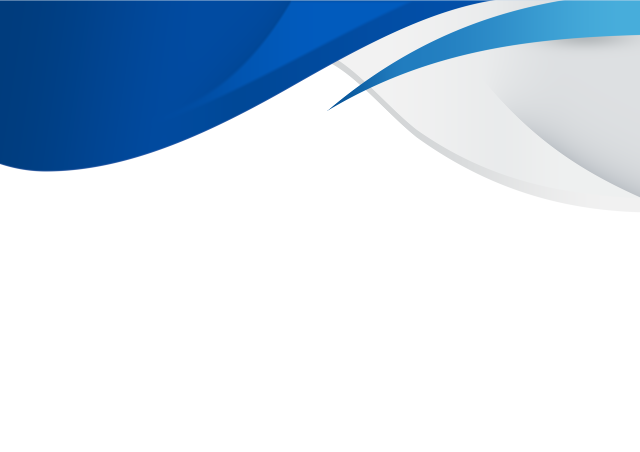
Write a Shadertoy shader that draws this background.

```glsl
// Blue wave, cyan ribbon and pale grey folds sweeping across the top of a white page.

// Height at x of a cubic running from a to b with the given end slopes.
float arc(float x, vec2 a, vec2 b, float slopeA, float slopeB) {
    float w = b.x - a.x;
    float t = clamp((x - a.x) / w, 0.0, 1.0), s = 1.0 - t;
    return a.y * s * s * (1.0 + 2.0 * t) + b.y * t * t * (3.0 - 2.0 * t)
         + w * t * s * (slopeA * s - slopeB * t);
}

// Antialiased coverage of the region where d is positive.
float cover(float d) {
    float aa = 0.6 * 768.0 / iResolution.x * length(vec2(1.0, 0.6));
    return smoothstep(-aa, aa, d);
}

float waveEdge(float x) {
    if (x < 55.0) return arc(x, vec2(0, 197), vec2(55, 206), 0.33, 0.0);
    if (x < 350.0) return arc(x, vec2(55, 206), vec2(350, 104), 0.0, -0.57);
    return arc(x, vec2(350, 104), vec2(610, -2), -0.57, -0.1);
}

float panelEdge(float x) {
    if (x < 500.0) return arc(x, vec2(397, 76), vec2(500, 165), 0.55, 0.8);
    return arc(x, vec2(500, 165), vec2(768, 255), 0.72, 0.03);
}

vec3 panelColor(vec2 p) {
    // Flat sheet, slightly darker to the right
    vec3 sheet = mix(vec3(0.95), vec3(0.895, 0.905, 0.91), smoothstep(430.0, 700.0, p.x));

    // Curved crease with a shadow rising from it
    float above = arc(p.x, vec2(575, 90), vec2(768, 237), 1.25, 0.45) - p.y;
    float reach = smoothstep(575.0, 680.0, p.x);
    vec3 upper = mix(sheet, vec3(0.85, 0.86, 0.87), 0.6 * reach);
    upper = mix(upper, vec3(0.74, 0.76, 0.78), reach * exp(-max(above, 0.0) / 24.0));
    vec3 lower = mix(sheet, vec3(0.935, 0.94, 0.94), reach);
    vec3 color = mix(lower, upper, cover(above));

    // Soft shadow beneath the ribbon
    vec2 q = (p - vec2(702, 45)) / vec2(52, 12);
    color = mix(color, vec3(0.66, 0.68, 0.69), 0.75 * exp(-dot(q, q)));

    // Rim along the lower edge
    float along = smoothstep(480.0, 740.0, p.x);
    float rim = panelEdge(p.x) - mix(9.0, 17.0, along);
    vec3 rimColor = mix(vec3(0.83, 0.84, 0.845), vec3(0.945), along);
    return mix(color, rimColor, cover(p.y - rim));
}

vec3 waveColor(vec2 p) {
    // Deep left lobe
    vec3 deep = mix(vec3(0.0, 0.235, 0.49), vec3(0.005, 0.295, 0.635),
                    smoothstep(0.0, 260.0, p.x + 0.15 * p.y));

    // Bright middle sheet, separated from the lobe by a soft shadow
    float lobe = (p.y - arc(p.x, vec2(190, 140), vec2(350, 0), -0.35, -1.7)) / 1.5;
    float fade = smoothstep(170.0, 290.0, p.x);
    deep = mix(deep, vec3(0.0, 0.27, 0.57), 0.7 * fade * exp(-max(-lobe, 0.0) / 22.0));
    vec3 bright = mix(vec3(0.005, 0.315, 0.66), vec3(0.005, 0.355, 0.74),
                      smoothstep(220.0, 380.0, p.x));
    vec3 color = mix(deep, bright, fade * smoothstep(-2.0, 3.0, lobe));

    // Darker fold following the lower edge
    float fold = p.y - arc(p.x, vec2(180, 150), vec2(495, 0), -0.35, -0.45);
    vec3 foldColor = mix(vec3(0.0, 0.28, 0.59), vec3(0.01, 0.31, 0.66),
                         smoothstep(250.0, 560.0, p.x));
    return mix(color, foldColor, smoothstep(170.0, 290.0, p.x) * smoothstep(-2.0, 4.0, fold));
}

vec3 ribbonColor(float x) {
    vec3 color = mix(vec3(0.03, 0.33, 0.6), vec3(0.13, 0.49, 0.75), smoothstep(393.0, 490.0, x));
    return mix(color, vec3(0.28, 0.68, 0.86), smoothstep(490.0, 760.0, x));
}

void mainImage(out vec4 fragColor, in vec2 fragCoord) {
    // Layout grid of 768 by 543, measured down from the top left
    vec2 uv = fragCoord / iResolution.xy;
    vec2 p = vec2(uv.x, 1.0 - uv.y) * vec2(768, 543);

    // Page and grey panel
    vec3 color = mix(vec3(1.0), panelColor(p), cover(panelEdge(p.x) - p.y) * step(390.0, p.x));

    // Blue wave with a thin pale violet outline
    float wave = waveEdge(p.x) - p.y;
    vec3 blue = mix(waveColor(p), vec3(0.3, 0.42, 0.7),
                    0.6 * smoothstep(2.0, 0.0, wave) * smoothstep(480.0, 380.0, p.x));
    color = mix(color, blue, cover(wave));

    // Ribbon tapering to a point at the left
    float top = arc(p.x, vec2(393, 133), vec2(690, -2), -0.85, -0.15);
    float bottom = arc(p.x, vec2(393, 133), vec2(768, 42), -0.6, -0.03);
    float ribbon = cover(p.y - top) * cover(bottom - p.y) * step(393.0, p.x);
    color = mix(color, ribbonColor(p.x), ribbon);

    // Faint light along the top border
    color = mix(color, vec3(0.8, 0.86, 0.92), 0.45 * smoothstep(1.6, 0.4, p.y));
    fragColor = vec4(color, 1.0);
}
```
